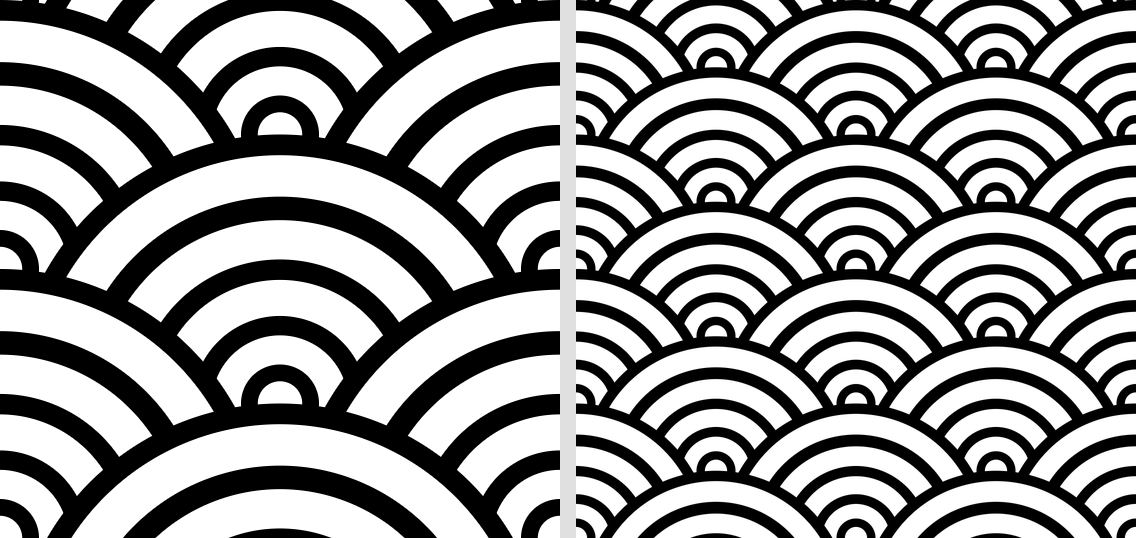
Left: one tile. Right: repeated 2 by 2.
A WebGL 1 fragment shader for this pattern:

```glsl
precision highp float;

uniform vec2 u_resolution;

#define COLUMNS 1.0
#define ROWS 2.0
#define INK vec3(0.0)
#define PAPER vec3(1.0)
#define RIM_WIDTH 0.077
// Inner arcs: middle radius and half width, in units of the row pitch
#define ARC_LARGE vec2(0.7253, 0.0437)
#define ARC_MEDIUM vec2(0.4975, 0.0380)
#define ARC_SMALL vec2(0.2894, 0.0361)
#define ARC_CORE vec2(0.1138, 0.0312)

// Antialiased coverage of the region where the signed distance is negative
float coverage(float signedDistance, float pixel) {
  return clamp(0.5 - signedDistance / pixel, 0.0, 1.0);
}

float arcDistance(float radius, vec2 arc) {
  return abs(radius - arc.x) - arc.y;
}

// Concentric bands of one scale, with the rim at radius 1
vec3 scaleColor(float radius, float pixel) {
  float band = 1.0 - RIM_WIDTH - radius;
  band = min(band, arcDistance(radius, ARC_LARGE));
  band = min(band, arcDistance(radius, ARC_MEDIUM));
  band = min(band, arcDistance(radius, ARC_SMALL));
  band = min(band, arcDistance(radius, ARC_CORE));
  return mix(PAPER, INK, coverage(band, pixel));
}

void main() {
  vec2 cell = gl_FragCoord.xy / u_resolution * vec2(COLUMNS, ROWS);
  float pixel = ROWS / u_resolution.y;
  float columnPitch = u_resolution.x / u_resolution.y * ROWS / COLUMNS;
  float topLevel = floor(cell.y * 2.0) + 1.0;

  // Paint staggered half rows from back to front; lower scales overlap upper ones
  vec3 color = PAPER;
  for (int i = 0; i < 4; i++) {
    float level = topLevel - float(i);
    float stagger = 0.5 * mod(level, 2.0);
    float across = fract(cell.x - stagger + 0.5) - 0.5;
    vec2 offset = vec2(across * columnPitch, cell.y - 0.5 * level);
    float radius = length(offset);
    color = mix(color, scaleColor(radius, pixel), coverage(radius - 1.0, pixel));
  }

  gl_FragColor = vec4(color, 1.0);
}
```
